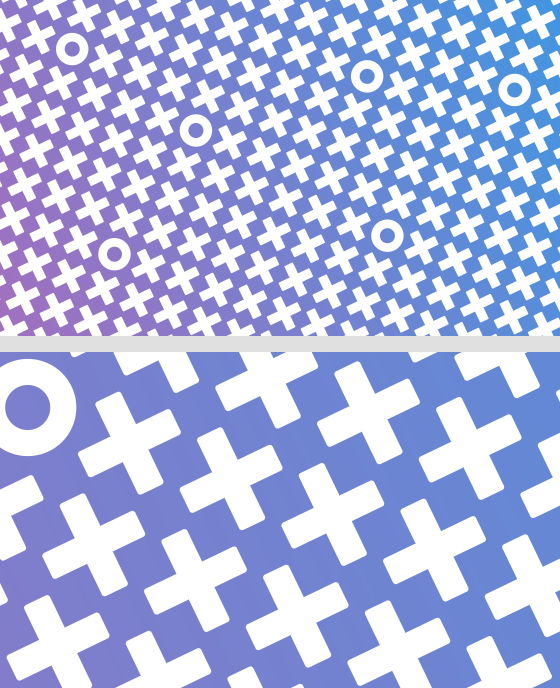
Top, the full canvas; bottom, a detail of the centre.
Give the GLSL for this pattern, as a Shadertoy shader.

```glsl
// White crosses on a tilted square lattice, with a few cells holding rings,
// over a diagonal violet-to-blue gradient. Each cell evaluates one signed
// distance, in units of the lattice pitch, and antialiases it to one pixel.

vec2 rotate(vec2 p, float angle) {
    float c = cos(angle), s = sin(angle);
    return vec2(c * p.x + s * p.y, c * p.y - s * p.x);
}

float roundedBox(vec2 p, vec2 halfSize, float radius) {
    vec2 q = abs(p) - halfSize + radius;
    return length(max(q, 0.0)) + min(max(q.x, q.y), 0.0) - radius;
}

float crossShape(vec2 p) {
    vec2 arm = vec2(0.477, 0.132);
    return min(roundedBox(p, arm, 0.03), roundedBox(p, arm.yx, 0.03));
}

float ringShape(vec2 p) {
    return abs(length(p) - 0.33) - 0.121;
}

// Sparse cells, by column and row, where a ring replaces the cross
bool hasRing(ivec2 cell) {
    ivec2 ringCells[6] = ivec2[6](ivec2(0, 0), ivec2(4, 1), ivec2(3, 5),
                                  ivec2(8, -2), ivec2(10, 2), ivec2(12, -3));
    for (int i = 0; i < 6; i++) {
        if (cell == ringCells[i]) return true;
    }
    return false;
}

void mainImage(out vec4 fragColor, in vec2 fragCoord) {
    // Lattice units, measured rightwards and downwards from the top left
    float pixel = 15.59 / iResolution.x;
    vec2 p = vec2(fragCoord.x, iResolution.y - fragCoord.y) * pixel;

    // Tilted lattice: cell index and position about the cell centre
    vec2 lattice = rotate(p - vec2(2.01, 1.366), 0.3372);
    vec2 cell = round(lattice);
    vec2 local = lattice - cell;

    // Crosses stand diagonally within their cells
    float d = hasRing(ivec2(cell)) ? ringShape(local)
                                   : crossShape(rotate(local, radians(45.0)));
    float coverage = clamp(0.5 - d / pixel, 0.0, 1.0);

    // Background runs from the lower left corner to the upper right
    vec2 direction = vec2(0.906, 0.423);
    float t = dot(fragCoord, direction) / dot(iResolution.xy, direction);
    vec3 background = mix(vec3(0.635, 0.437, 0.75), vec3(0.26, 0.587, 0.882), t);

    fragColor = vec4(mix(background, vec3(1.0), coverage), 1.0);
}
```
